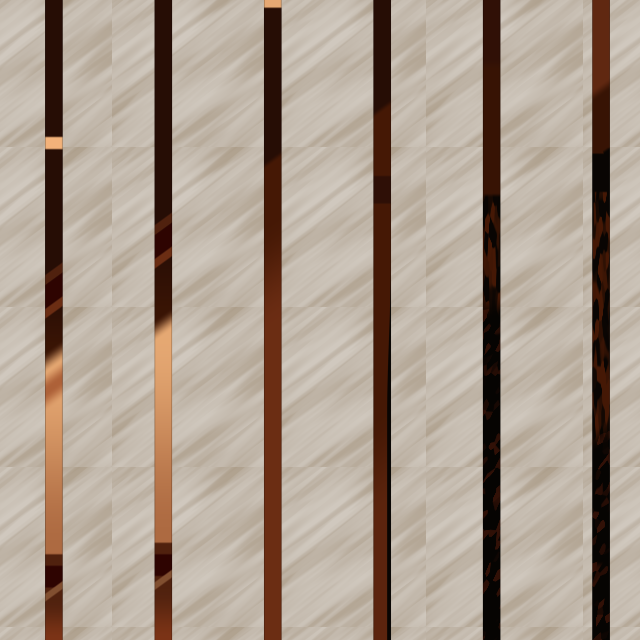
Write a WebGL 2 fragment shader that draws this pattern.

```glsl
#version 300 es
precision highp float;
// Six polished copper strips set upright into pale, diagonally grained wood tiles.

uniform vec2 u_resolution;
out vec4 outColor;

const float STRIP_COUNT = 6.0;
const float STRIP_FIRST = 0.0842;
const float STRIP_PITCH = 0.171;
const float STRIP_WIDTH = 0.0275;
const vec2 TILE_SIZE = vec2(0.2454, 0.25);
const vec2 TILE_ORIGIN = vec2(0.1755, 0.0208);
const vec2 GRAIN_DIR = vec2(0.79, 0.613);

const vec3 WOOD_LIGHT = vec3(0.815, 0.785, 0.745);
const vec3 WOOD_MID = vec3(0.76, 0.72, 0.67);
const vec3 WOOD_TAN = vec3(0.67, 0.61, 0.53);
const vec3 SOOT = vec3(0.035, 0.02, 0.01);
const vec3 UMBER = vec3(0.15, 0.05, 0.02);
const vec3 WINE = vec3(0.18, 0.015, 0.005);
const vec3 RUSSET = vec3(0.27, 0.095, 0.02);
const vec3 COPPER = vec3(0.42, 0.175, 0.075);
const vec3 BRONZE = vec3(0.72, 0.44, 0.27);
const vec3 GLOW = vec3(0.90, 0.66, 0.45);

vec2 hash2(vec2 p) {
  return fract(sin(vec2(dot(p, vec2(127.1, 311.7)), dot(p, vec2(269.5, 183.3)))) * 4375.85);
}

// Cellular noise: tones of nearby feature points, blended by distance.
float cellTone(vec2 p, float sharpness) {
  vec2 cell = floor(p);
  float total = 0.0, weights = 0.0;
  for (int j = -1; j <= 1; j++) {
    for (int i = -1; i <= 1; i++) {
      vec2 id = cell + vec2(i, j);
      vec2 away = id + hash2(id) - p;
      float weight = exp(-sharpness * dot(away, away));
      total += weight * hash2(id + 41.0).x;
      weights += weight;
    }
  }
  return total / weights;
}

float band(float t, float start, float end, float soft) {
  return smoothstep(start - soft, start + soft, t) * (1.0 - smoothstep(end - soft, end + soft, t));
}

vec3 paint(vec3 base, vec3 tint, float t, float start, float end) {
  return mix(base, tint, band(t, start, end, 0.002));
}

// One wood tile; every tile carries the same grain.
vec3 wood(vec2 uv) {
  vec2 q = fract((uv - TILE_ORIGIN) / TILE_SIZE);
  vec2 local = q * TILE_SIZE;
  vec2 g = vec2(dot(local, GRAIN_DIR), dot(local, vec2(-GRAIN_DIR.y, GRAIN_DIR.x)));
  float broad = cellTone(g * vec2(9.0, 24.0) + 7.0, 3.0);
  float streak = cellTone(g * vec2(7.0, 85.0) + 19.0, 6.0);
  float fiber = cellTone(g * vec2(13.0, 190.0) + 53.0, 6.0);
  float tone = 0.28 * broad + 0.47 * streak + 0.25 * fiber - 0.5;
  tone -= 0.09 * (1.0 - smoothstep(0.0, 0.3, q.y)) - 0.035;
  vec3 color = mix(WOOD_MID, WOOD_LIGHT, clamp(tone * 3.2, 0.0, 1.0));
  return mix(color, WOOD_TAN, clamp(-tone * 2.6, 0.0, 1.0));
}

// Bright strip: t runs downward, s is t slanted across the strip.
vec3 blazingStrip(float t, float s, float glint, float fold, float blaze, float foot) {
  vec3 color = mix(UMBER, RUSSET * 0.85, smoothstep(fold, blaze, t));
  color = paint(color, GLOW * 1.06, t, glint, glint + 0.019);
  color = paint(color, COPPER * 0.75, s, fold - 0.016, fold);
  color = paint(color, WINE, s, fold, fold + 0.037);
  color = paint(color, COPPER, s, fold + 0.037, fold + 0.052);
  vec3 sheen = mix(GLOW, BRONZE * 0.94, smoothstep(blaze, foot, t));
  color = mix(color, sheen, smoothstep(blaze - 0.025, blaze + 0.01, s));
  vec3 base = mix(COPPER * 0.75, COPPER * 1.15, smoothstep(foot + 0.07, 1.0, t));
  color = paint(color, base, t, foot, 1.1);
  color = paint(color, WINE, t, foot + 0.018, foot + 0.052);
  return paint(color, BRONZE * 0.7, s, foot + 0.052, foot + 0.064);
}

// Plain strip: dark at the top, warming downward past the given steps.
vec3 warmStrip(float t, float dim, float warm, vec3 lowTint) {
  vec3 color = mix(UMBER, RUSSET, smoothstep(dim - 0.006, dim + 0.006, t));
  return mix(color, lowTint, smoothstep(warm - 0.08, warm + 0.09, t));
}

// Sooty strip: brown above, broken dark reflections below.
vec3 sootyStrip(vec2 p, float t, vec3 topTint, float dim, float soot, float deep) {
  vec3 color = mix(topTint, RUSSET * 0.8, smoothstep(dim - 0.01, dim + 0.01, t));
  float blotch = cellTone(p * vec2(190.0, 38.0), 9.0);
  float fleck = cellTone(vec2(p.x * 130.0 - p.y * 50.0, p.y * 75.0), 12.0);
  vec3 broken = mix(SOOT, RUSSET, smoothstep(0.25, 0.85, blotch));
  vec3 black = mix(SOOT * 0.7, UMBER * 1.3, smoothstep(0.6, 0.9, fleck));
  broken = mix(broken, black, smoothstep(deep - 0.02, deep + 0.02, t));
  return mix(color, broken, smoothstep(soot - 0.004, soot + 0.004, t));
}

vec3 strip(float index, vec2 uv, float x) {
  float t = 1.0 - uv.y;
  float s = t + 0.02 * x;
  if (index < 0.5) {
    vec3 color = blazingStrip(t, s, 0.214, 0.436, 0.565, 0.866);
    return mix(color, COPPER * 1.35, 0.65 * band(s, 0.585, 0.62, 0.015));
  }
  if (index < 1.5) return blazingStrip(t, s, -1.0, 0.358, 0.515, 0.848);
  if (index < 2.5) return paint(warmStrip(s, 0.25, 0.42, COPPER), GLOW, t, -0.1, 0.012);
  if (index < 3.5) {
    vec3 color = warmStrip(s, 0.17, 0.72, mix(RUSSET, COPPER, 0.6));
    color = paint(color, UMBER * 1.2, t, 0.275, 0.318);
    float rim = 0.5 - 0.22 * smoothstep(0.4, 0.65, t);
    return mix(color, SOOT, smoothstep(rim - 0.04, rim + 0.04, x) * smoothstep(0.4, 0.45, t));
  }
  if (index < 4.5) return sootyStrip(uv, t, UMBER * 1.25, 0.1, 0.305, 0.48);
  vec3 color = sootyStrip(uv, s, COPPER * 0.9, 0.14, 0.24, 0.68);
  return paint(color, SOOT, t, 0.24, 0.3);
}

void main() {
  vec2 uv = gl_FragCoord.xy / u_resolution;
  float index = clamp(round((uv.x - STRIP_FIRST) / STRIP_PITCH), 0.0, STRIP_COUNT - 1.0);
  float offset = uv.x - STRIP_FIRST - index * STRIP_PITCH;
  float x = offset / STRIP_WIDTH;
  float edge = abs(offset) - 0.5 * STRIP_WIDTH;
  float pixel = 1.0 / u_resolution.x;

  // Wood, then strip with a thin shaded rim.
  vec3 metal = strip(index, uv, x) * (1.0 - 0.3 * smoothstep(0.42, 0.5, abs(x)));
  float cover = 1.0 - smoothstep(-0.6 * pixel, 0.6 * pixel, edge);
  outColor = vec4(mix(wood(uv), metal, cover), 1.0);
}
```
